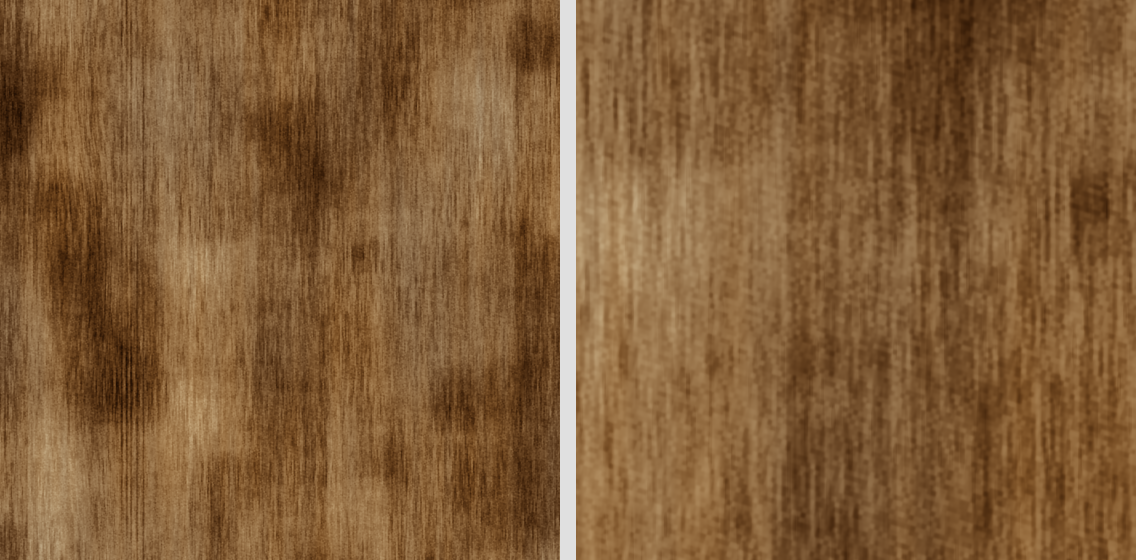
Left: the whole. Right: its middle third, enlarged.
Give the GLSL for this texture, as a WebGL 2 fragment shader.

```glsl
#version 300 es
precision highp float;

uniform vec2 u_resolution;
out vec4 fragColor;

// Colour ramp: DARK + LINEAR * tone + CURVE * tone^2
const vec3 DARK = vec3(0.27, 0.15, 0.05);
const vec3 LINEAR = vec3(0.38, 0.28, 0.16);
const vec3 CURVE = vec3(0.0, 0.09, 0.15);
const vec3 WARM_SHIFT = vec3(0.018, 0.0, -0.02);

const float BASE_TONE = 0.64;
const float BLOTCH_AMOUNT = 0.39;
const float SCORCH_AMOUNT = 0.34;
const float PLANK_AMOUNT = 0.13;
const float SEAM_AMOUNT = 0.17;
const float FIBRE_AMOUNT = 0.24;
const float RIB_AMOUNT = 0.45;
const float SPECKLE_AMOUNT = 0.15;
const float HIGHLIGHT_KNEE = 0.75;

const int PLANK_COUNT = 8;
const float PLANK_BLUR = 0.010;
const int RIB_COUNT = 5;
const float RIB_CENTRE = 0.235;
const float RIB_SPACING = 0.0095;

float hash(vec2 cell) {
    uvec2 q = uvec2(ivec2(cell)) * uvec2(1597334673u, 3812015801u);
    uint n = (q.x ^ q.y) * 1597334673u;
    n = (n ^ (n >> 15)) * 2246822519u;
    n ^= n >> 13;
    return float(n >> 8) / 16777216.0;
}

// Smooth value noise in -1..1
float noise(vec2 p) {
    vec2 cell = floor(p);
    vec2 f = p - cell;
    f = f * f * f * (f * (f * 6.0 - 15.0) + 10.0);
    float low = mix(hash(cell), hash(cell + vec2(1, 0)), f.x);
    float high = mix(hash(cell + vec2(0, 1)), hash(cell + vec2(1, 1)), f.x);
    return 2.0 * mix(low, high, f.y) - 1.0;
}

mat2 rotation(float angle) {
    float c = cos(angle), s = sin(angle);
    return mat2(c, s, -s, c);
}

// Thin soft line around zero
float line(float offset, float width) {
    return exp(-offset * offset / (width * width));
}

// Soft cloudy stain with dark scorched cores
float stain(vec2 p) {
    vec2 q = p + 0.03 * vec2(noise(p * 6.0 + 31.0), noise(p * 6.0 + 57.0));
    float broad = noise(rotation(0.5) * q * 5.5 + 12.0);
    float medium = noise(rotation(1.1) * q * 11.0 + 43.0);
    float column = noise(q * vec2(11.0, 2.5) + 71.0);
    float cloud = 0.75 * broad + 0.5 * medium + 0.3 * column;
    float scorch = smoothstep(0.2, 0.9, noise(q * vec2(7.5, 6.5) + 91.0));
    return BLOTCH_AMOUNT * cloud - SCORCH_AMOUNT * scorch;
}

// Alternating light and dark boards, each a little different
float boardTone(float id) {
    float side = 2.0 * mod(id, 2.0) - 1.0;
    return side * (0.2 + 0.9 * hash(vec2(id, 7)));
}

// Vertical planks of uneven width with soft dark seams
float planks(vec2 p) {
    float tone = boardTone(0.0);
    float seam = 0.0;
    for (int i = 0; i <= PLANK_COUNT; i++) {
        float id = float(i);
        float offset = p.x - (id + 0.2 + 0.6 * hash(vec2(id, 3))) / float(PLANK_COUNT);
        tone = mix(tone, boardTone(id + 1.0), smoothstep(-PLANK_BLUR, PLANK_BLUR, offset));
        float fade = 0.6 + 0.5 * noise(vec2(id * 5.0, p.y * 6.0));
        float shade = 0.5 * line(offset, 0.003) + 0.5 * exp(-abs(offset) / 0.012);
        seam += (0.3 + 0.7 * hash(vec2(id, 11))) * fade * shade;
    }
    return PLANK_AMOUNT * tone - SEAM_AMOUNT * seam;
}

// Sideways bend of the grain, strongest in the figured board
float grainBend(vec2 p) {
    float board = smoothstep(0.09, 0.14, p.x) * (1.0 - smoothstep(0.17, 0.215, p.x));
    return 0.015 * board * noise(vec2(p.x * 5.0, p.y * 3.5) + 17.0);
}

// Fine fibres, from faint long strands to short crisp pores
float fibres(vec2 p) {
    float strands = 0.22 * noise(p * vec2(38.0, 1.6) + 5.0);
    strands += 0.35 * noise(p * vec2(90.0, 3.0) + 13.0);
    strands += 0.65 * noise(p * vec2(230.0, 13.0) + 23.0);
    strands += 0.85 * noise(p * vec2(350.0, 42.0) + 61.0);
    float pores = smoothstep(0.3, 0.8, noise(p * vec2(300.0, 48.0) + 83.0));
    float strength = 0.9 + 0.3 * noise(p * vec2(11.0, 6.0) + 37.0);
    return FIBRE_AMOUNT * strength * (strands - 0.5 * pores);
}

// A narrow group of deep parallel grooves
float ribs(vec2 p) {
    float shade = 0.0;
    for (int i = 0; i < RIB_COUNT; i++) {
        float id = float(i);
        float place = id - 0.5 * float(RIB_COUNT - 1) + 0.5 * hash(vec2(id, 19)) - 0.25;
        float depth = 0.65 + 0.45 * noise(vec2(id * 7.0, p.y * 6.0));
        shade += RIB_AMOUNT * depth * line(p.x - RIB_CENTRE - RIB_SPACING * place, 0.0021);
    }
    return 0.12 * line(p.x - RIB_CENTRE, 0.024) - shade;
}

void main() {
    vec2 p = gl_FragCoord.xy / u_resolution;
    vec2 grain = p + vec2(grainBend(p), 0.0);

    float tone = BASE_TONE + stain(p) + planks(p) + fibres(grain) + ribs(p);
    tone += SPECKLE_AMOUNT * noise(rotation(0.3) * p * 340.0 + 9.0);
    tone += 0.05 * noise(p * vec2(22.0, 85.0) + 47.0);
    tone -= 0.35 * max(tone - HIGHLIGHT_KNEE, 0.0);
    tone = clamp(tone, -0.4, 1.25);

    // Ramp to wood colour, drifting between amber and grey-brown
    vec3 colour = DARK + LINEAR * tone + CURVE * tone * tone;
    float warmth = noise(p * vec2(8.0, 5.0) + 29.0) + 0.4 * noise(p * vec2(70.0, 6.0));
    colour += WARM_SHIFT * warmth * smoothstep(-0.2, 0.6, tone);
    fragColor = vec4(clamp(colour, 0.0, 1.0), 1.0);
}
```
